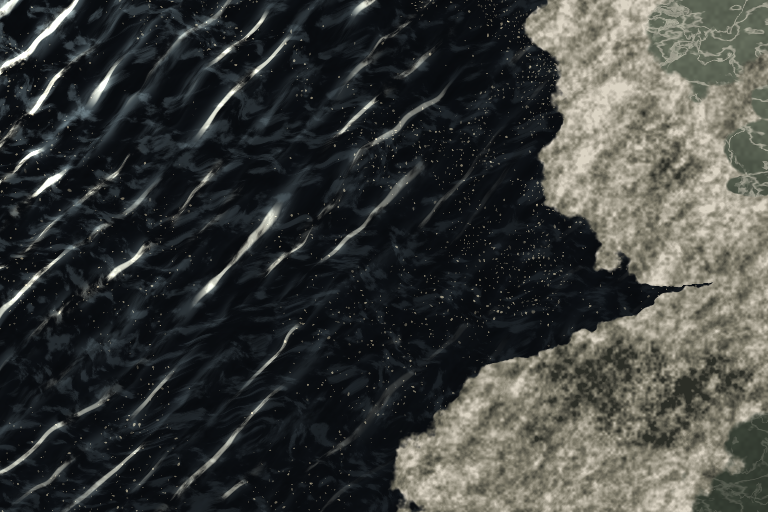
This texture is drawn by a WebGL 2 fragment shader. Its source:

```glsl
#version 300 es
precision highp float;

#define WAVE_ANGLE 0.80
#define WAVE_FREQ 88.0
#define SHORE_ROUGH 0.11
#define GRAIN 0.62
#define DEEP vec3(0.040, 0.052, 0.066)
#define SHEEN vec3(0.36, 0.41, 0.42)
#define GLINT vec3(0.90, 0.87, 0.77)
#define FOAM_DARK vec3(0.17, 0.175, 0.15)
#define FOAM_MID vec3(0.50, 0.485, 0.42)
#define FOAM_LIGHT vec3(0.86, 0.83, 0.77)
#define POOL_DARK vec3(0.20, 0.23, 0.19)
#define POOL_LIGHT vec3(0.37, 0.40, 0.34)

uniform vec2 u_resolution;
out vec4 fragColor;

float hash(vec2 p) {
  vec3 q = fract(p.xyx * 0.1031);
  q += dot(q, q.yzx + 33.33);
  return fract((q.x + q.y) * q.z);
}

float noise(vec2 p) {
  vec2 i = floor(p), f = fract(p);
  f = f * f * (3.0 - 2.0 * f);
  return mix(mix(hash(i), hash(i + vec2(1, 0)), f.x),
             mix(hash(i + vec2(0, 1)), hash(i + vec2(1, 1)), f.x), f.y);
}

float fbm(vec2 p) {
  float sum = 0.0, amp = 0.52;
  for (int i = 0; i < 5; i++) {
    sum += amp * noise(p);
    p = mat2(0.8, 0.6, -0.6, 0.8) * p * 2.03 + 7.1;
    amp *= 0.5;
  }
  return sum;
}

// Round flecks, one per cell at most
float flecks(vec2 p, float scale, float density) {
  p += 0.012 * vec2(noise(p * 40.0), noise(p * 40.0 + 9.0));
  vec2 cell = floor(p * scale);
  vec2 centre = 0.3 + 0.4 * vec2(hash(cell + 11.0), hash(cell + 37.0));
  float radius = mix(0.16, 0.34, hash(cell + 71.0));
  float dotMask = 1.0 - smoothstep(radius * 0.4, radius, length(fract(p * scale) - centre));
  return dotMask * step(hash(cell), density) * mix(0.3, 1.0, hash(cell + 5.0));
}

// Horizontal position of the foam front at height y
float shoreX(float y) {
  float h = y - 0.435;
  float upper = 1.075 + 0.13 * exp(-h * h / 0.0144) + 0.16 * exp(-max(h, 0.0) / 0.012)
              + 0.03 * exp(-pow((y - 0.88) / 0.03, 2.0)) - 0.045 * smoothstep(0.90, 0.97, y);
  float lower = 0.785 + 0.58 * pow(clamp(y / 0.435, 0.0, 1.0), 2.5)
              - 0.05 * exp(-pow((y - 0.305) / 0.025, 2.0));
  return mix(lower, upper, smoothstep(-0.004, 0.004, h));
}

float blob(vec2 p, vec2 centre, vec2 radii) {
  return length((p - centre) / radii) - 1.0;
}

vec3 openWater(vec2 p, vec2 along, float shore) {
  float glow = exp(-1.7 * length((p - vec2(0.0, 1.0)) * vec2(1.0, 0.85)));
  float calm = 1.0 - smoothstep(0.55, 1.05, p.x + 0.4 * (0.6 - p.y));
  float bend = 6.0 * noise(along * vec2(3.0, 4.0)) + 2.4 * noise(along * vec2(10.0, 12.0) + 4.0)
             + 0.9 * noise(along * vec2(28.0, 36.0));
  float crest = 0.5 + 0.5 * sin(along.y * WAVE_FREQ + bend);
  float broken = noise(along * vec2(8.0, 17.0) + 19.0);
  float ripple = fbm(along * vec2(17.0, 52.0) + bend * 0.4);
  float chop = fbm(p * vec2(34.0, 60.0) + bend);

  vec3 col = DEEP * (0.55 + 0.5 * ripple + 0.4 * chop);
  col += SHEEN * pow(crest, 2.0) * smoothstep(0.40, 0.70, ripple) * (glow * 0.95 + 0.03) * mix(0.3, 1.0, calm);
  col += SHEEN * smoothstep(0.52, 0.75, chop) * (glow * 0.55 + 0.07);

  // Sunlit crests: a thin core with a soft skirt
  float open = smoothstep(0.46, 0.78, broken + 0.2 * glow);
  float core = smoothstep(0.93, 0.99, crest) * smoothstep(0.36, 0.58, ripple);
  float skirt = pow(crest, 7.0) * smoothstep(0.42, 0.66, chop);
  col += GLINT * open * (core * (0.35 + 0.9 * glow) + skirt * 0.55 * glow) * mix(0.1, 1.0, calm);

  // Scattered sparks
  float cluster = smoothstep(0.46, 0.68, fbm(p * 7.0 + 3.0));
  float nearShore = exp(-abs(shore + 0.06) * 5.0) * smoothstep(0.25, 0.5, p.y);
  float density = 0.13 * cluster + 0.36 * nearShore * (0.15 + cluster);
  float sparks = flecks(p, 95.0, density) + 0.7 * flecks(p + 3.7, 140.0, density);
  return col + vec3(0.58, 0.53, 0.42) * sparks * 0.85;
}

vec3 foamSurface(vec2 p, vec2 along, float shore) {
  vec2 flow = p + 0.07 * vec2(fbm(p * 7.0), fbm(p * 7.0 + 31.0));
  float relief = fbm(flow * 24.0) - fbm((flow + vec2(0.008, -0.009)) * 24.0);
  float streak = fbm(along * vec2(9.0, 34.0) + 3.0 * fbm(p * 6.0));
  float grain = 0.55 * noise(p * 105.0) + 0.45 * noise(p * 190.0) - 0.5;
  float tone = 0.56 + 1.15 * relief + 0.7 * (streak - 0.5) + GRAIN * grain;
  tone += 0.08 * smoothstep(0.4, 0.7, p.y) + 0.10 * exp(-abs(shore - 0.05) * 22.0);

  // Bright drifts, then thin dark patches
  float drift = abs(p.x - 1.36 - 0.4 * (0.76 - p.y) + 0.08 * (streak - 0.5));
  tone += 0.16 * exp(-drift * 20.0) * smoothstep(0.42, 0.55, p.y);
  tone += 0.20 * exp(-abs(blob(p, vec2(1.54, -0.01), vec2(0.21, 0.21))) * 9.0);
  float wobble = 2.4 * (fbm(p * 20.0) - 0.5);
  float thin = 1.0 - smoothstep(-0.6, 0.4, blob(p, vec2(1.26, 0.235), vec2(0.14, 0.10)) + wobble);
  thin += 0.8 - 0.8 * smoothstep(-0.5, 0.3, blob(p, vec2(1.45, 0.25), vec2(0.09, 0.045)) + wobble);
  thin += 0.6 - 0.6 * smoothstep(-0.6, 0.3, blob(p, vec2(1.30, 0.68), vec2(0.07, 0.07)) + wobble);
  tone = clamp(tone - 0.40 * thin * (0.8 - grain), 0.0, 1.0);
  return tone < 0.5 ? mix(FOAM_DARK, FOAM_MID, tone * 2.0) : mix(FOAM_MID, FOAM_LIGHT, tone * 2.0 - 1.0);
}

void main() {
  vec2 p = gl_FragCoord.xy / u_resolution.y;
  float c = cos(WAVE_ANGLE), s = sin(WAVE_ANGLE);
  vec2 along = vec2(c * p.x + s * p.y, c * p.y - s * p.x);

  vec2 rough = vec2(fbm(p * 13.0), fbm(p * 13.0 + 17.0)) - 0.5;
  float shore = p.x + SHORE_ROUGH * 1.5 * rough.x - shoreX(p.y + SHORE_ROUGH * 0.5 * rough.y);
  vec3 col = openWater(p, along, shore);
  col = mix(col, foamSurface(p, along, shore), smoothstep(-0.005, 0.009, shore));

  // Green pools with a lace of foam
  float pools = blob(p, vec2(1.375, 0.945), vec2(0.125, 0.115));
  pools = min(pools, blob(p, vec2(1.50, 0.715), vec2(0.085, 0.055)));
  pools = min(pools, blob(p, vec2(1.50, 0.80), vec2(0.035, 0.035)));
  pools = min(pools, blob(p, vec2(1.47, 0.635), vec2(0.05, 0.02)));
  pools = min(pools, blob(p, vec2(1.54, -0.01), vec2(0.195, 0.19)));
  pools += 1.1 * rough.y;
  float web = min(abs(fbm(p * 14.0 + 2.0 * rough) - 0.5), abs(fbm(p * vec2(12.0, 22.0) + 40.0) - 0.49));
  float lace = (1.0 - smoothstep(0.0, 0.045, web)) * mix(0.18, 0.55, smoothstep(0.2, 0.6, p.y));
  vec3 pool = mix(POOL_DARK, POOL_LIGHT, smoothstep(0.0, 0.9, p.y) * (0.5 + 0.9 * fbm(p * 8.0)));
  pool = mix(pool, FOAM_LIGHT, lace) * (0.92 + 0.16 * noise(p * 120.0));
  col = mix(pool, col, smoothstep(-0.07, 0.09, pools));

  fragColor = vec4(clamp(col, 0.0, 1.0), 1.0);
}
```
